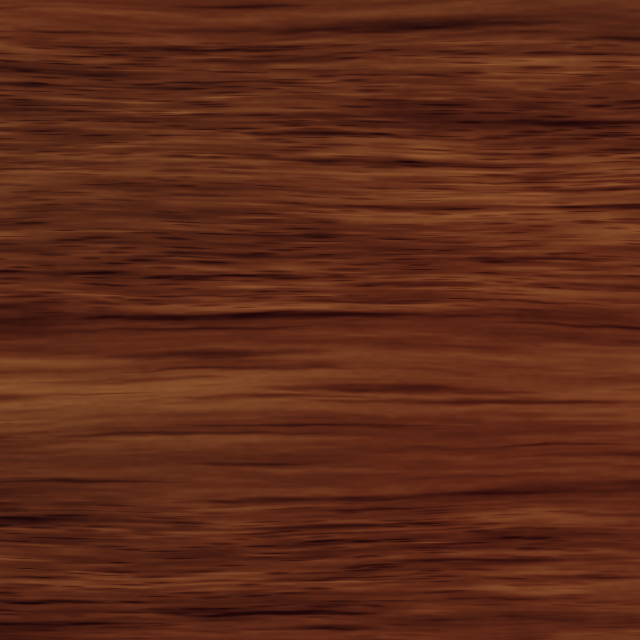
Give the GLSL for this texture, as a Shadertoy shader.

```glsl
#define DARK_WOOD vec3(0.21, 0.07, 0.05)
#define MID_WOOD vec3(0.37, 0.16, 0.09)
#define PALE_WOOD vec3(0.46, 0.24, 0.13)
#define MID_TONE 0.64
#define BASE_TONE 0.71
#define GRAIN_CONTRAST 1.0
#define VEIN_DEPTH 0.75
#define PORE_DEPTH 0.5
#define FLECK_GLOW 0.35

float hash(vec2 cell) {
    vec3 q = fract(cell.xyx * 0.1031);
    q += dot(q, q.yzx + 33.33);
    return fract((q.x + q.y) * q.z);
}

// Smooth value noise, centred on zero
float grain(vec2 p) {
    vec2 cell = floor(p), f = fract(p);
    f = f * f * (3.0 - 2.0 * f);
    float low = mix(hash(cell), hash(cell + vec2(1, 0)), f.x);
    float high = mix(hash(cell + vec2(0, 1)), hash(cell + vec2(1, 1)), f.x);
    return mix(low, high, f.y) - 0.5;
}

// Cellular scatter of thin lenses lying along x, one in a share of the cells
float streaks(vec2 p, float thickness, float share, float seed) {
    vec2 home = floor(p);
    float strongest = 0.0;
    for (int j = -1; j <= 1; j++) {
        for (int i = -1; i <= 1; i++) {
            vec2 cell = home + vec2(i, j);
            vec2 key = cell + seed;
            if (hash(key + 71.0) > share) continue;
            vec2 d = p - cell - vec2(hash(key), hash(key + 17.0));
            float along = d.x / mix(0.4, 0.95, hash(key + 31.0));
            float taper = max(1.0 - along * along, 0.0);
            float width = thickness * mix(0.5, 1.4, hash(key + 47.0)) * (0.2 + taper);
            float across = d.y / width;
            strongest = max(strongest, taper * exp(-across * across));
        }
    }
    return strongest;
}

// Gentle drift of the fibres, from layered sines
vec2 bendFibres(vec2 p) {
    p.y += 0.006 * sin(3.1 * p.x + 7.0 * p.y)
         + 0.003 * sin(7.3 * p.x - 16.0 * p.y + 1.7)
         + 0.001 * sin(19.0 * p.x + 41.0 * p.y);
    return p;
}

void mainImage(out vec4 fragColor, in vec2 fragCoord) {
    vec2 uv = fragCoord / iResolution.y;
    vec2 p = bendFibres(uv) + 3.0;

    // Some bands are coarse and others nearly plain
    float coarse = smoothstep(-0.25, 0.25, grain(p * vec2(0.9, 7.0) + 5.0));

    // Layers of stretched grain, from broad bands to fibres
    float tone = 0.50 * grain(p * vec2(1.1, 10.0))
               + 0.55 * grain(p * vec2(1.8, 27.0) + 13.0)
               + 0.48 * grain(p * vec2(3.0, 64.0) + 29.0)
               + mix(0.26, 0.55, coarse) * grain(p * vec2(6.0, 135.0) + 41.0)
               + mix(0.22, 0.42, coarse) * grain(p * vec2(18.0, 240.0) + 59.0)
               + 0.10 * grain(p * vec2(75.0, 210.0) + 83.0);
    tone = BASE_TONE + GRAIN_CONTRAST * tone;

    // Long dark veins with ragged edges
    vec2 ragged = p + vec2(0.0, 0.004 * grain(p * vec2(22.0, 110.0)));
    float veins = streaks(ragged * vec2(2.2, 15.0), 0.075, 0.55, 7.0);
    veins = max(veins, 0.75 * streaks(ragged * vec2(3.5, 32.0), 0.09, 0.4, 113.0));
    tone -= VEIN_DEPTH * veins * (0.85 + 0.6 * grain(p * vec2(12.0, 170.0)));

    // Short pores and bright flecks gather in the coarse bands
    float pores = streaks(p * vec2(19.0, 105.0), 0.14, 0.5, 211.0);
    float flecks = streaks(p * vec2(9.0, 70.0), 0.11, 0.3, 307.0);
    tone += coarse * (FLECK_GLOW * flecks - PORE_DEPTH * pores);
    tone = clamp(tone, -0.35, 1.3);

    // Tone to colour, with a slow swing between red and brown
    vec3 wood = tone < MID_TONE
        ? mix(DARK_WOOD, MID_WOOD, tone / MID_TONE)
        : mix(MID_WOOD, PALE_WOOD, (tone - MID_TONE) / (1.0 - MID_TONE));
    wood += vec3(0.02, -0.022, -0.012) * grain(p * vec2(1.3, 6.0) + 97.0);

    fragColor = vec4(clamp(wood, 0.0, 1.0), 1.0);
}
```
